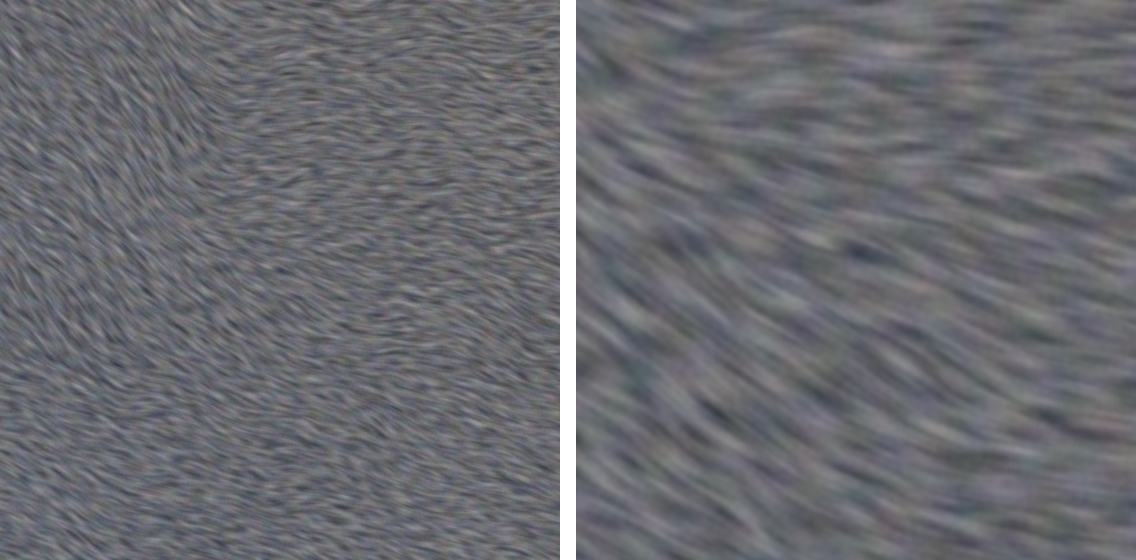
Left: the whole. Right: its middle third, enlarged.
Reproduce this texture procedurally as a Shadertoy shader.

```glsl
const vec3 MID_GREY = vec3(0.408, 0.411, 0.432);
const vec3 TONE_TINT = vec3(1.04, 1.0, 0.93);       // highlights lean warm, shadows cool
const vec3 GREEN_MAGENTA = vec3(-0.5, 0.4, -0.5);
const vec3 WARM_COOL = vec3(0.7, 0.1, -0.7);

const float FIBRE_FREQ = 110.0;     // fibres across the canvas
const float FIBRE_REACH = 0.009;    // blur radius along a fibre
const int   FIBRE_TAPS = 6;         // samples on each side
const float FIBRE_CONTRAST = 0.33;
const float GRAIN_CONTRAST = 0.025;
const float CLOUD_CONTRAST = 0.025;
const float CHROMA_FREQ = 48.0;
const float CHROMA_CONTRAST = 0.05;
const float STEEP_ANGLE = -0.75;    // upper left nap, radians
const float FLAT_ANGLE = -0.12;     // upper right nap
const float LOWER_ANGLE = -0.32;    // lower nap
const float ANGLE_WOBBLE = 0.45;

const mat2 TURN = mat2(0.8, 0.6, -0.6, 0.8);

// Unit gradient from an integer hash of the lattice point
vec2 latticeGradient(ivec2 cell) {
    uint h = uint(cell.x) * 1597334677u ^ uint(cell.y) * 3812015801u;
    h = (h ^ (h >> 15)) * 2246822519u;
    h = (h ^ (h >> 13)) * 3266489917u;
    h ^= h >> 16;
    float angle = float(h & 65535u) * 6.2831853 / 65536.0;
    return vec2(cos(angle), sin(angle));
}

float gradientNoise(vec2 p) {
    vec2 base = floor(p), f = p - base;
    ivec2 c = ivec2(base);
    vec2 w = f * f * f * (f * (f * 6.0 - 15.0) + 10.0);
    float a = dot(latticeGradient(c), f);
    float b = dot(latticeGradient(c + ivec2(1, 0)), f - vec2(1, 0));
    float d = dot(latticeGradient(c + ivec2(0, 1)), f - vec2(0, 1));
    float e = dot(latticeGradient(c + ivec2(1, 1)), f - vec2(1, 1));
    return mix(mix(a, b, w.x), mix(d, e, w.x), w.y);
}

// Nap direction: steep at upper left, shallow elsewhere
vec2 napDirection(vec2 uv) {
    float edge = uv.x + 0.12 * gradientNoise(uv * 6.0 + 31.0);
    float steep = (1.0 - smoothstep(0.28, 0.52, edge)) * smoothstep(0.22, 0.42, uv.y);
    float angle = mix(LOWER_ANGLE, FLAT_ANGLE, smoothstep(0.2, 0.7, uv.y));
    angle = mix(angle, STEEP_ANGLE, steep);
    angle += ANGLE_WOBBLE * (gradientNoise(uv * 5.0 + 7.0) + 0.8 * gradientNoise(uv * 17.0 + 53.0));
    return vec2(cos(angle), sin(angle));
}

float fibreOctaves(vec2 p) {
    vec2 q = TURN * p * FIBRE_FREQ;
    return gradientNoise(q)
         + 0.6 * gradientNoise(TURN * q * 0.5 + 19.0)
         + 0.5 * gradientNoise(TURN * q * 2.0 + 71.0);
}

// Noise smeared along the nap with a Gaussian window
float fibres(vec2 uv, vec2 direction) {
    float sum = 0.0, total = 0.0;
    for (int i = -FIBRE_TAPS; i <= FIBRE_TAPS; i++) {
        float t = 2.0 * float(i) / float(FIBRE_TAPS);
        float weight = exp(-0.5 * t * t);
        sum += weight * fibreOctaves(uv + direction * t * FIBRE_REACH);
        total += weight;
    }
    return sum / total;
}

void mainImage(out vec4 fragColor, in vec2 fragCoord) {
    vec2 uv = fragCoord / iResolution.y;
    vec2 along = napDirection(uv);

    // Lightness: fibres, fine grain and broad clouds
    float tone = FIBRE_CONTRAST * fibres(uv, along);
    tone += GRAIN_CONTRAST * gradientNoise(TURN * uv * 190.0 + 11.0);
    tone += CLOUD_CONTRAST * (gradientNoise(uv * 4.0 + 3.0) + 0.8 * gradientNoise(uv * 13.0 + 41.0));
    vec3 color = MID_GREY + tone * TONE_TINT;

    // Faint colour mottling, warmer toward the upper right
    vec2 q = TURN * uv * CHROMA_FREQ;
    color += CHROMA_CONTRAST * GREEN_MAGENTA * gradientNoise(q + 87.0);
    color += CHROMA_CONTRAST * WARM_COOL * gradientNoise(TURN * q * 0.8 + 23.0);
    color += 0.014 * WARM_COOL * (uv.x + uv.y - 1.0);

    fragColor = vec4(clamp(color, 0.0, 1.0), 1.0);
}
```
